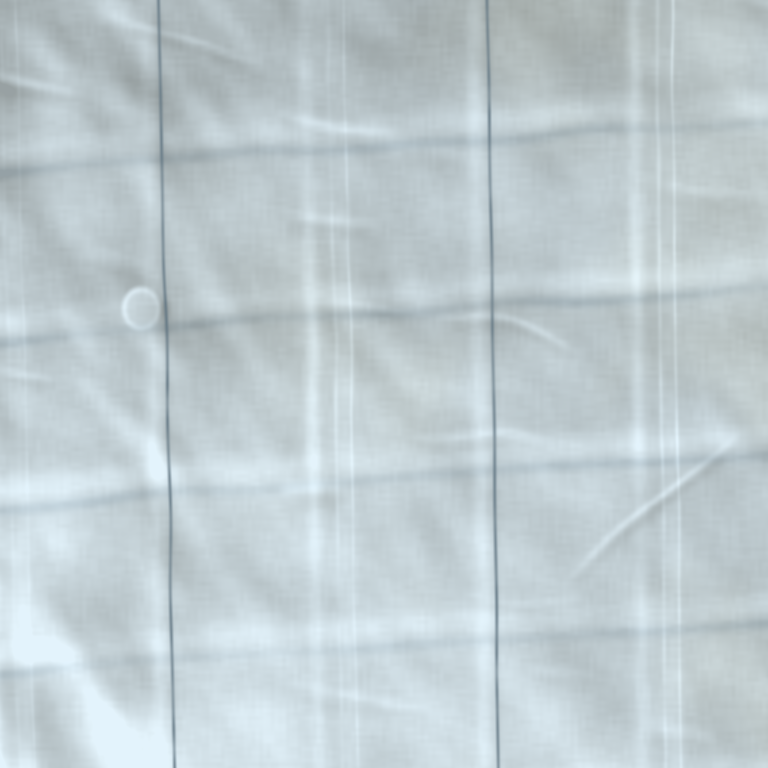
Give the GLSL for this texture, as a WebGL 1 fragment shader.

```glsl
precision highp float;
uniform vec2 u_resolution;

float hash(vec2 p) {
  vec3 q = fract(p.xyx * 0.1031);
  q += dot(q, q.yzx + 33.33);
  return fract((q.x + q.y) * q.z);
}

float noise(vec2 p) {
  vec2 i = floor(p), f = fract(p);
  f = f * f * (3.0 - 2.0 * f);
  return mix(mix(hash(i), hash(i + vec2(1, 0)), f.x),
             mix(hash(i + vec2(0, 1)), hash(i + vec2(1, 1)), f.x), f.y);
}

float fbm(vec2 p) {
  float sum = 0.0, amp = 0.5;
  for (int i = 0; i < 4; i++) {
    sum += amp * noise(p);
    p = mat2(1.6, 1.2, -1.2, 1.6) * p + 7.3;
    amp *= 0.5;
  }
  return sum;
}

float stripe(float d, float halfWidth, float soft) {
  return 1.0 - smoothstep(halfWidth - soft, halfWidth + soft, abs(d));
}

float bump(float d, float width) {
  return exp(-d * d / (width * width));
}

// Lit ridge with a shadow below it, fading out at both ends
float crease(vec2 p, vec2 a, vec2 b, float width) {
  vec2 along = b - a, q = p - a;
  float h = dot(q, along) / dot(along, along);
  float s = (along.x * q.y - along.y * q.x) / length(along);
  return max(0.0, 4.0 * h * (1.0 - h)) * (bump(s, width) - 0.6 * bump(s + 2.0 * width, 1.5 * width));
}

// Height of soft folds running down to the right
float folds(vec2 p) {
  p += 0.05 * vec2(noise(p * 5.0 + 9.0), noise(p * 5.0 + 31.0));
  vec2 q = vec2(0.6 * p.x - 0.8 * p.y, 0.8 * p.x + 0.6 * p.y);
  return noise(q * vec2(5.0, 13.0) + 3.0) + 0.6 * noise(q * vec2(10.0, 27.0)) + 0.5 * noise(p * vec2(6.0, 17.0));
}

void main() {
  vec2 uv = gl_FragCoord.xy / u_resolution;
  float px = 1.0 / min(u_resolution.x, u_resolution.y);
  vec2 warp = vec2(noise(uv * 9.0), noise(uv * 9.0 + 40.0)) - 0.5;
  vec2 cloth = uv + warp * vec2(0.004, 0.010);

  // Broad light: paler toward the lower left, dim at the left edge
  float light = 0.29 + 0.30 * (1.0 - uv.y) * (1.25 - uv.x);
  light += 0.12 * smoothstep(0.45, 0.0, uv.y) - 0.30 * smoothstep(0.08, 0.0, uv.x) * uv.y;
  light += 0.70 * (fbm(uv * 5.0) - 0.47) + 0.25 * (noise(uv * 14.0 + 5.0) - 0.5);
  light += (folds(uv + vec2(0.012, 0.014)) - folds(uv)) * mix(0.75, 0.38, smoothstep(0.15, 0.5, uv.x));

  // Scattered shallow creases, sparse around one long diagonal crease
  vec2 bent = uv + warp * 0.028;
  for (int i = 0; i < 20; i++) {
    float k = float(i);
    vec2 center = vec2(hash(vec2(k, 21.0)), fract(k * 0.618 + 0.1));
    float angle = mix(-0.3, 0.1, hash(vec2(k, 5.0))) - 0.3 * smoothstep(0.7, 1.0, center.x);
    vec2 reach = mix(0.04, 0.13, hash(vec2(k, 9.0))) * vec2(cos(angle), sin(angle));
    float depth = mix(0.12, 0.38, hash(vec2(k, 13.0))) * (1.0 - bump(distance(center, vec2(0.85, 0.33)), 0.2));
    light += depth * crease(bent, center - reach, center + reach, mix(0.005, 0.011, hash(vec2(k, 17.0))));
  }
  light += 0.34 * crease(uv + warp * 0.015, vec2(0.73, 0.24), vec2(0.97, 0.44), 0.005);

  // Pale vertical bands beside each dark thread, crisper to the right
  float column = mod(cloth.x + (0.025 - 0.014 * uv.x) * uv.y - 0.1685, 0.4215) - 0.06;
  float wear = 0.35 + 0.75 * noise(uv * vec2(12.0, 9.0) + 11.0);
  float crisp = mix(0.25, 1.0, uv.x) * (0.5 + noise(uv * vec2(60.0, 25.0)));
  light += wear * (0.30 * bump(column + 0.018, 0.011)
                 + 0.36 * bump(column - 0.188, 0.010)
                 + 0.28 * crisp * bump(column - 0.218, 0.003)
                 + 0.34 * crisp * bump(column - 0.238, 0.0025)
                 + 0.24 * bump(column - 0.230, 0.012) * (1.0 - uv.y));

  // Slanted horizontal bands that droop at the left, each with a faint grey edge below
  float droop = 0.006 * smoothstep(0.22, 0.0, uv.x);
  float row = mod(cloth.y + droop - 0.062 * uv.x - 0.0195, 0.217) - 0.1085;
  float fade = (0.25 + 0.9 * noise(uv * vec2(8.0, 14.0) + 23.0)) * smoothstep(0.97, 0.92, uv.y);
  float edge = fade * bump(row, 0.008);
  light += 0.27 * fade * bump(row - 0.026, 0.017) - 0.25 * edge;

  // Round button with a pale rim and a shadow beside it
  vec2 toButton = uv - vec2(0.184, 0.598);
  float radius = length(toButton * vec2(1.0, 0.88));
  light -= 0.45 * bump(length(toButton - vec2(0.026, 0.0)), 0.014);
  float disc = stripe(radius, 0.025, 0.003 + px);
  light = mix(light, 0.58 + 6.0 * (toButton.y - toButton.x), disc * 0.75);
  light += 0.26 * bump(radius - 0.022, 0.004) * (0.55 + 12.0 * (0.02 - toButton.x));

  // Fine weave
  light += 0.07 * (noise(uv * vec2(200.0, 50.0)) + noise(uv * vec2(60.0, 200.0)) - 1.0);

  // Contrast and tint
  light = 0.47 + 1.2 * (light - 0.47);
  vec3 shade = vec3(0.65, 0.69, 0.70), pale = vec3(0.86, 0.92, 0.95);
  vec3 color = mix(shade, pale, clamp(light, -0.25, 1.15));
  float warmth = smoothstep(0.4, 0.7, fbm(uv * 3.0 + 17.0)) * smoothstep(0.1, 0.6, uv.x);
  color += warmth * vec3(0.008, 0.0, -0.018) + edge * vec3(-0.015, 0.0, 0.015);

  // Thin blue-grey threads
  float thread = stripe(column, 0.0018, 0.0012 + px) * (0.55 + 0.35 * noise(uv * vec2(5.0, 40.0)));
  color = mix(color, vec3(0.42, 0.50, 0.55), thread * (1.0 - disc));
  color -= 0.03 * bump(column, 0.005);
  gl_FragColor = vec4(color, 1.0);
}
```
